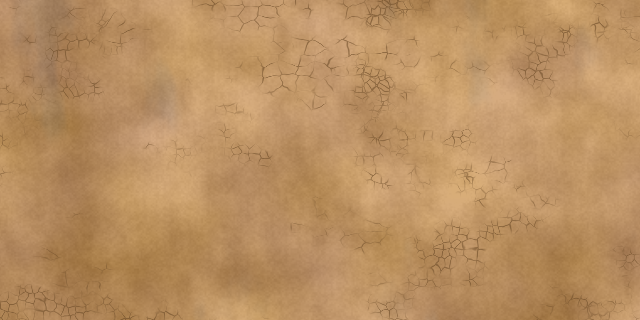
Write a Shadertoy shader that draws this texture.

```glsl
// Weathered tan plaster with soft mottling, fine grain and patches of hairline cracks.

const vec3 DARK_TAN = vec3(0.645, 0.478, 0.298);
const vec3 LIGHT_TAN = vec3(0.810, 0.642, 0.452);
const vec3 CRACK_BROWN = vec3(0.43, 0.30, 0.16);
const vec3 OCHRE_SHIFT = vec3(0.010, 0.008, -0.045);
const vec3 GREY_SHIFT = vec3(-0.050, -0.020, 0.015);

const float MEAN_TONE = 0.60;
const float MOTTLE_CONTRAST = 1.95;
const float STREAK_CONTRAST = 0.28;
const float GRAIN_CONTRAST = 0.36;
const float STAIN_DEPTH = 0.14;
const float CRACK_DEPTH = 0.62;
const float CRACK_WIDTH = 0.0014;
const float FINE_CELLS = 37.0;
const float COARSE_CELLS = 23.0;

float hash(vec2 p) {
    return fract(sin(dot(p, vec2(127.1, 311.7))) * 43758.5453);
}

vec2 hash2(vec2 p) {
    return vec2(hash(p), hash(p + 57.3));
}

float noise(vec2 p) {
    vec2 cell = floor(p);
    vec2 f = fract(p);
    f = f * f * (3.0 - 2.0 * f);
    float low = mix(hash(cell), hash(cell + vec2(1, 0)), f.x);
    float high = mix(hash(cell + vec2(0, 1)), hash(cell + vec2(1, 1)), f.x);
    return mix(low, high, f.y);
}

float fbm(vec2 p) {
    float sum = 0.0;
    float amplitude = 0.5;
    for (int i = 0; i < 5; i++) {
        sum += amplitude * noise(p);
        p = mat2(1.6, 1.2, -1.2, 1.6) * p + 7.7;
        amplitude *= 0.48;
    }
    return sum;
}

// Jittered grid point, kept near the centre for blocky cells
vec2 seed(vec2 cell) {
    return 0.12 + 0.76 * hash2(cell);
}

// Distance to the nearest Voronoi border, in cell units
float borderDistance(vec2 p) {
    vec2 cell = floor(p);
    vec2 f = fract(p);
    vec2 nearest = vec2(0.0);
    float best = 8.0;
    for (int y = -1; y <= 1; y++)
    for (int x = -1; x <= 1; x++) {
        vec2 offset = vec2(x, y);
        vec2 r = offset + seed(cell + offset) - f;
        if (dot(r, r) < best) {
            best = dot(r, r);
            nearest = r;
        }
    }
    float border = 8.0;
    for (int y = -2; y <= 2; y++)
    for (int x = -2; x <= 2; x++) {
        vec2 offset = vec2(x, y);
        vec2 r = offset + seed(cell + offset) - f;
        vec2 across = r - nearest;
        if (dot(across, across) > 1e-4)
            border = min(border, dot(0.5 * (r + nearest), normalize(across)));
    }
    return border;
}

float crackLine(vec2 p, float cells, float pixel) {
    float d = borderDistance(p * cells) / cells;
    return 1.0 - smoothstep(0.0, CRACK_WIDTH + 0.5 * pixel, d);
}

void mainImage(out vec4 fragColor, in vec2 fragCoord) {
    vec2 p = fragCoord / iResolution.y;
    float pixel = 1.0 / iResolution.y;

    // Cloudy mottling, upright brush streaks and sandy grain
    float mottle = fbm(p * vec2(4.0, 4.6) + 3.1) - 0.48;
    float streaks = noise(p * vec2(26.0, 9.0) + 11.0) - 0.5;
    float grain = 0.6 * noise(p * 190.0) + 0.4 * noise(p * 95.0 + 31.0) - 0.5;

    // Ragged patches where the surface has cracked
    float ragged = 0.16 * (noise(p * 24.0 + 5.0) - 0.5);
    float finePatch = smoothstep(0.53, 0.64, fbm(p * vec2(4.2, 5.5) + 21.0) + ragged);
    float coarsePatch = smoothstep(0.55, 0.67, fbm(p * vec2(3.4, 6.5) + 48.0) + ragged);

    float tone = MEAN_TONE + MOTTLE_CONTRAST * mottle;
    tone += STREAK_CONTRAST * streaks + GRAIN_CONTRAST * grain;
    tone -= STAIN_DEPTH * max(finePatch, coarsePatch);
    vec3 color = mix(DARK_TAN, LIGHT_TAN, clamp(tone, -0.45, 1.2));

    // Faint drifts of hue
    color += OCHRE_SHIFT * (fbm(p * 5.0 + 70.0) - 0.48) * 2.0;
    color += GREY_SHIFT * smoothstep(0.58, 0.78, fbm(p * vec2(6.0, 3.0) + 90.0));

    // Wobbly hairline cracks of uneven strength
    vec2 bend = vec2(noise(p * 16.0), noise(p * 16.0 + 40.0)) - 0.5;
    vec2 jag = vec2(noise(p * 70.0), noise(p * 70.0 + 60.0)) - 0.5;
    vec2 q = p + 0.022 * bend + 0.007 * jag;
    float fine = finePatch * crackLine(q, FINE_CELLS, pixel);
    float coarse = coarsePatch * crackLine(q * vec2(0.8, 1.15) + 4.0, COARSE_CELLS, pixel);
    float strength = CRACK_DEPTH * smoothstep(0.1, 0.75, noise(p * 30.0 + 15.0));
    color = mix(color, CRACK_BROWN, strength * max(fine, coarse));

    fragColor = vec4(color, 1.0);
}
```
